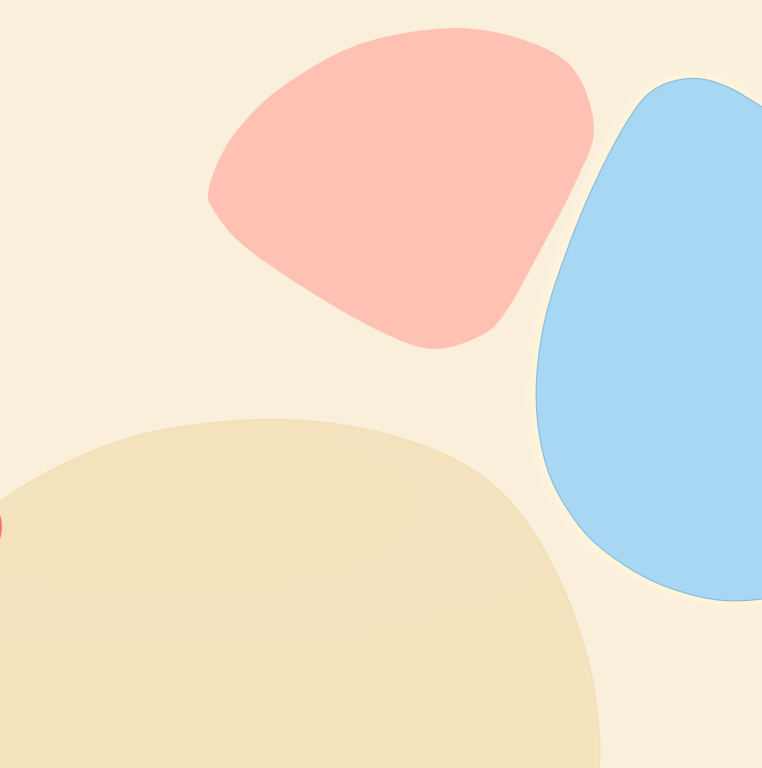
Reproduce this background procedurally as a Shadertoy shader.

```glsl
#define KNOTS 18
#define STEPS 5
#define CREAM vec3(0.982, 0.938, 0.860)
#define SAND vec3(0.959, 0.890, 0.745)
#define CORAL vec3(1.000, 0.757, 0.706)
#define SKY vec3(0.658, 0.843, 0.953)
#define RIM_BLUE vec3(0.36, 0.61, 0.82)
#define HALO vec3(1.000, 0.968, 0.855)
#define DOT_RED vec3(0.98, 0.46, 0.37)
#define HALO_WIDTH 0.009
#define RIM_WIDTH 0.0008

// Catmull-Rom point between b and c
vec2 spline(vec2 a, vec2 b, vec2 c, vec2 d, float t) {
    return b + 0.5 * t * (c - a + t * (2.0 * a - 5.0 * b + 4.0 * c - d
             + t * (3.0 * (b - c) + d - a)));
}

// Signed distance to a closed smooth outline, negative inside
float blob(vec2 p, vec2 knots[KNOTS]) {
    float nearest = 1e5, side = 1.0;
    vec2 start = knots[0];
    for (int i = 0; i < KNOTS; i++) {
        vec2 a = knots[(i + KNOTS - 1) % KNOTS], b = knots[i];
        vec2 c = knots[(i + 1) % KNOTS], d = knots[(i + 2) % KNOTS];
        for (int j = 1; j <= STEPS; j++) {
            vec2 end = spline(a, b, c, d, float(j) / float(STEPS));
            vec2 edge = end - start, w = p - start;
            vec2 gap = w - edge * clamp(dot(w, edge) / dot(edge, edge), 0.0, 1.0);
            nearest = min(nearest, dot(gap, gap));
            // Flip the side whenever a ray from p crosses the edge
            if ((start.y > p.y) != (end.y > p.y)
                && w.x < edge.x * w.y / edge.y) side = -side;
            start = end;
        }
    }
    return side * sqrt(nearest);
}

float cover(float dist, float pixel) {
    return clamp(0.5 - dist / pixel, 0.0, 1.0);
}

void mainImage(out vec4 fragColor, in vec2 fragCoord) {
    vec2 p = fragCoord / iResolution.y;
    float pixel = 1.0 / iResolution.y;

    vec2 sandKnots[KNOTS] = vec2[KNOTS](
        vec2(0.0, 0.348), vec2(0.085, 0.398), vec2(0.169, 0.431),
        vec2(0.254, 0.448), vec2(0.349, 0.4545), vec2(0.4375, 0.449),
        vec2(0.521, 0.431), vec2(0.596, 0.401), vec2(0.654, 0.359),
        vec2(0.699, 0.302), vec2(0.738, 0.2265), vec2(0.766, 0.143),
        vec2(0.779, 0.069), vec2(0.781, 0.0), vec2(0.768, -0.094),
        vec2(0.391, -0.172), vec2(-0.143, -0.042), vec2(-0.091, 0.271));
    vec2 coralKnots[KNOTS] = vec2[KNOTS](
        vec2(0.271, 0.749), vec2(0.285, 0.792), vec2(0.314, 0.837),
        vec2(0.370, 0.889), vec2(0.469, 0.943), vec2(0.589, 0.9635),
        vec2(0.682, 0.948), vec2(0.747, 0.910), vec2(0.7735, 0.833),
        vec2(0.751, 0.766), vec2(0.703, 0.673), vec2(0.656, 0.590),
        vec2(0.622, 0.561), vec2(0.5625, 0.5455), vec2(0.496, 0.568),
        vec2(0.404, 0.620), vec2(0.316, 0.681), vec2(0.279, 0.725));
    vec2 skyKnots[KNOTS] = vec2[KNOTS](
        vec2(0.901, 0.898), vec2(0.854, 0.885), vec2(0.819, 0.846),
        vec2(0.7735, 0.760), vec2(0.736, 0.668), vec2(0.708, 0.577),
        vec2(0.698, 0.483), vec2(0.710, 0.398), vec2(0.740, 0.335),
        vec2(0.784, 0.285), vec2(0.862, 0.238), vec2(0.957, 0.2175),
        vec2(1.048, 0.242), vec2(1.146, 0.349), vec2(1.146, 0.674),
        vec2(1.048, 0.827), vec2(0.992, 0.861), vec2(0.945, 0.888));

    float sand = blob(p, sandKnots);
    float coral = blob(p, coralKnots);
    float sky = blob(p, skyKnots);

    // Pale halo around the blue shape
    vec3 color = mix(CREAM, HALO, 0.8 * exp(-pow(max(sky, 0.0) / HALO_WIDTH, 2.0)));

    // Sand mound with a faint green tint and a slightly darker rim
    vec2 tintOffset = (p - vec2(0.22, 0.34)) / vec2(0.3, 0.1);
    vec3 mound = SAND + vec3(-0.006, 0.002, -0.006) * exp(-dot(tintOffset, tintOffset));
    mound -= vec3(0.014, 0.018, 0.022) * exp(-abs(sand) / 0.002);
    color = mix(color, mound, cover(sand, pixel));

    // Coral pebble
    color = mix(color, CORAL, cover(coral, pixel));

    // Blue pebble with a hairline rim
    color = mix(color, SKY, cover(sky, pixel));
    float rim = cover(abs(sky) - RIM_WIDTH, pixel);
    color = mix(color, RIM_BLUE, 0.55 * rim);

    // Red disc peeking in at the left edge
    float disc = length(p - vec2(-0.0495, 0.314)) - 0.052;
    color = mix(color, DOT_RED, cover(disc, pixel));

    fragColor = vec4(color, 1.0);
}
```
